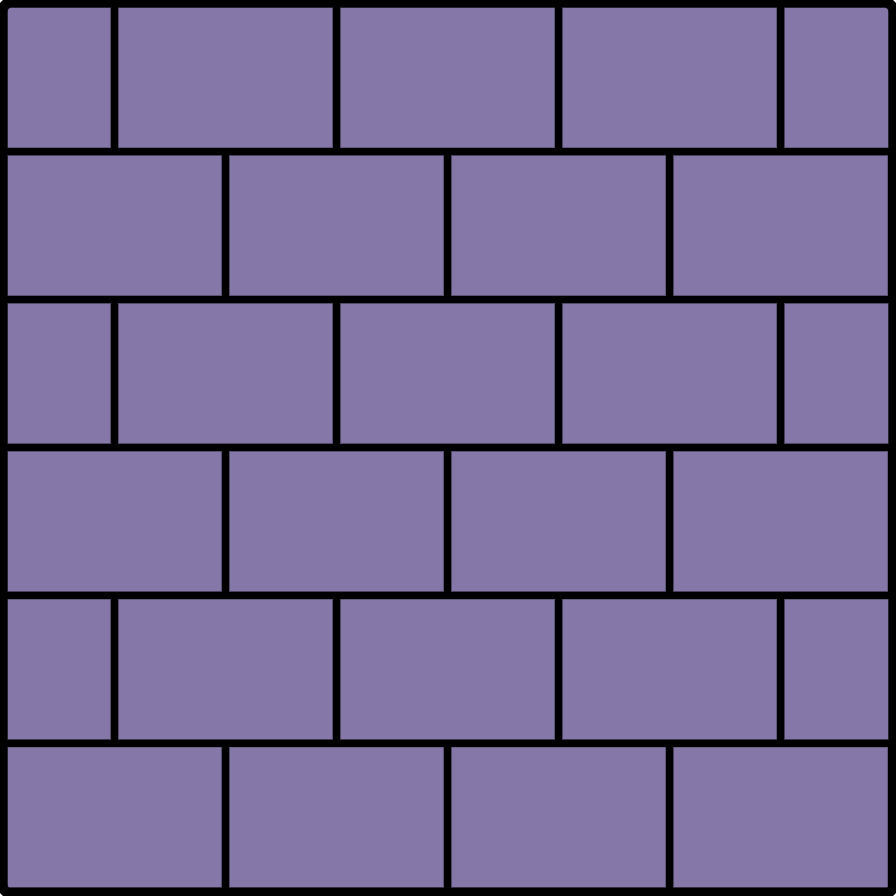
Give the GLSL for this pattern, as a Shadertoy shader.

```glsl
// A flat purple brick wall in running bond: six courses of four bricks, with
// black joints and a black frame. Joints come from the distance to the nearest
// grid line, the frame and its rounded corners from a rounded box distance.

#define COURSES 6.0
#define BRICK_SIZE vec2(0.2478, 0.1651)
#define WALL_CENTER vec2(0.4995, 0.5006)
#define JOINT_WIDTH 0.0086
#define FRAME_WIDTH 0.0086
#define INNER_RADIUS 0.004
#define OUTER_RADIUS 0.008
#define BRICK_COLOR vec3(0.522, 0.471, 0.659)
#define JOINT_COLOR vec3(0.0)
#define CORNER_COLOR vec3(1.0)

// Signed distance to a rounded box, negative inside
float roundedBox(vec2 p, vec2 halfSize, float radius) {
    vec2 q = abs(p) - halfSize + radius;
    return length(max(q, 0.0)) + min(max(q.x, q.y), 0.0) - radius;
}

// Distance to the nearest whole number
float nearestLine(float x) {
    return abs(fract(x - 0.5) - 0.5);
}

// Signed distance to the joints, negative inside the mortar
float jointDistance(vec2 uv) {
    vec2 grid = (uv - WALL_CENTER) / BRICK_SIZE;
    float course = floor(grid.y + 0.5 * COURSES);
    grid.x += 0.5 * mod(course, 2.0);   // shift every other course
    vec2 d = vec2(nearestLine(grid.x), nearestLine(grid.y)) * BRICK_SIZE;
    return min(d.x, d.y) - 0.5 * JOINT_WIDTH;
}

// Smoothed coverage of the region where d is negative
float coverage(float d, float pixel) {
    return clamp(0.5 - d / pixel, 0.0, 1.0);
}

void mainImage(out vec4 fragColor, in vec2 fragCoord) {
    vec2 uv = fragCoord / iResolution.xy;
    float pixel = 1.0 / min(iResolution.x, iResolution.y);
    vec2 p = uv - 0.5;

    // Bricks fill the inside of the frame, minus the joints
    float inner = roundedBox(p, vec2(0.5 - FRAME_WIDTH), INNER_RADIUS);
    float brick = coverage(max(inner, -jointDistance(uv)), pixel);
    vec3 color = mix(JOINT_COLOR, BRICK_COLOR, brick);

    // Rounded outer corners of the frame
    float outer = roundedBox(p, vec2(0.5 + pixel), OUTER_RADIUS + pixel);
    color = mix(CORNER_COLOR, color, coverage(outer, pixel));

    fragColor = vec4(color, 1.0);
}
```
